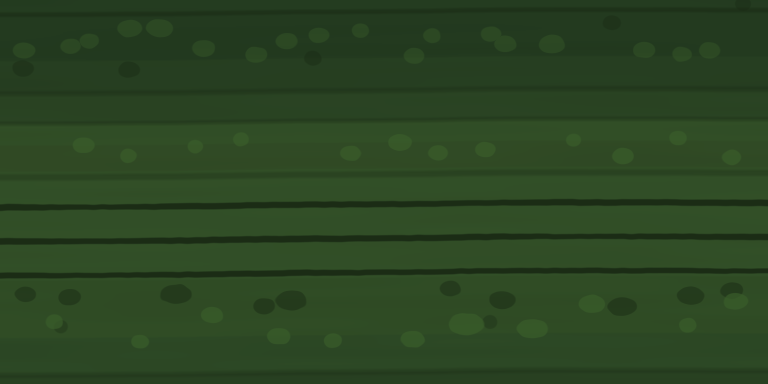
Give the GLSL for this texture, as a WebGL 1 fragment shader.

```glsl
precision highp float;
// Painted green strata: nearly level bands, soft seams and three dark strokes,
// with rows of pale and dark oval flecks. Bands and strokes are distances in a
// gently bent height; flecks are hashed ellipses, one per cell of each row.

uniform vec2 u_resolution;

float hash(vec2 p) {
  vec3 q = fract(p.xyx * 0.1031);
  q += dot(q, q.yzx + 33.33);
  return fract((q.x + q.y) * q.z);
}

float noise(vec2 p) {
  vec2 i = floor(p), f = fract(p);
  f = f * f * (3.0 - 2.0 * f);
  return mix(mix(hash(i), hash(i + vec2(1, 0)), f.x),
             mix(hash(i + vec2(0, 1)), hash(i + vec2(1, 1)), f.x), f.y);
}

// Soft-edged horizontal stroke around a given depth
float stroke(float y, float depth, float halfWidth, float soft) {
  return 1.0 - smoothstep(halfWidth - soft, halfWidth + soft, abs(y - depth));
}

// Step from the band above to the band below a given depth
float below(float y, float depth) {
  float soft = max(0.003, 0.75 / u_resolution.y);
  return smoothstep(depth - soft, depth + soft, y);
}

// Coverage of one row of ovals; radii holds the smallest and largest half width
float flecks(vec2 p, float depth, float spread, float cells, vec2 radii,
             float density, float seed) {
  float cellWidth = 2.0 / cells;
  float cell = floor(p.x / cellWidth);
  float cover = 0.0;
  for (int k = -1; k <= 1; k++) {
    float id = cell + float(k);
    vec2 key = vec2(mod(id, cells) + 3.0, seed);
    float present = step(hash(key), density);
    vec2 center = vec2((id + 0.15 + 0.7 * hash(key + 17.3)) * cellWidth,
                       depth + spread * (2.0 * hash(key + 41.7) - 1.0));
    float rx = mix(radii.x, radii.y, hash(key + 73.1));
    vec2 d = (p - center) / vec2(rx, 0.010 + 0.38 * rx);
    float wobble = 0.14 * (noise(p * 55.0 + seed) - 0.5);
    float soft = max(0.07, 1.0 / (rx * u_resolution.y));
    cover = max(cover, present * (1.0 - smoothstep(1.0 - soft, 1.0 + soft, length(d) + wobble)));
  }
  return cover;
}

void main() {
  // Depth runs down from the top; one unit is the canvas height
  vec2 p = vec2(2.0 * gl_FragCoord.x / u_resolution.x,
                1.0 - gl_FragCoord.y / u_resolution.y);
  float bend = 0.0063 * cos(1.9 * p.x);
  float y = p.y - bend - 0.002 * (noise(vec2(p.x * 9.0, 2.0)) - 0.5);

  vec3 deepGreen = vec3(0.135, 0.225, 0.120);
  vec3 midGreen = vec3(0.162, 0.262, 0.135);
  vec3 mossGreen = vec3(0.190, 0.303, 0.148);
  vec3 inkGreen = vec3(0.100, 0.165, 0.080);
  vec3 paleGreen = vec3(0.225, 0.365, 0.165);

  // Flat bands from top to bottom
  vec3 color = mix(deepGreen * 1.04, deepGreen, below(y, 0.031));
  color = mix(color, vec3(0.148, 0.242, 0.127), below(y, 0.152));
  color = mix(color, midGreen, below(y, 0.237));
  color = mix(color, mossGreen, below(y, 0.315));
  color = mix(color, vec3(0.187, 0.287, 0.142), below(y, 0.372) - below(y, 0.440));
  color = mix(color, vec3(0.193, 0.307, 0.152), below(y, 0.452));
  color = mix(color, vec3(0.185, 0.295, 0.143), below(y, 0.724));
  color = mix(color, vec3(0.172, 0.280, 0.143), below(y, 0.873));
  color = mix(color, midGreen * 0.96, below(y, 0.970));

  // Long faint brush streaks
  color *= 1.0 + 0.035 * (noise(vec2(p.x * 2.5, y * 38.0)) - 0.5);

  // Soft seams between bands
  color = mix(color, inkGreen, 0.55 * stroke(y, 0.031, 0.006, 0.004));
  color = mix(color, inkGreen, 0.35 * stroke(y, 0.237, 0.007, 0.005));
  color = mix(color, inkGreen, 0.32 * stroke(y, 0.315, 0.006, 0.004));
  color = mix(color, inkGreen, 0.32 * stroke(y, 0.455, 0.008, 0.005));
  color = mix(color, inkGreen, 0.30 * stroke(y, 0.970, 0.007, 0.005));

  // Flecks in the upper, middle and lower bands
  color = mix(color, inkGreen, 0.45 * flecks(p, 0.10, 0.09, 9.0, vec2(0.020, 0.034), 0.40, 5.0));
  color = mix(color, paleGreen, 0.40 * flecks(p, 0.118, 0.045, 20.0, vec2(0.022, 0.036), 0.88, 11.0));
  color = mix(color, paleGreen, 0.70 * flecks(p, 0.395, 0.040, 15.0, vec2(0.019, 0.032), 0.66, 23.0));
  color = mix(color, inkGreen, 0.50 * flecks(p, 0.775, 0.024, 14.0, vec2(0.027, 0.046), 0.88, 31.0));
  color = mix(color, inkGreen, 0.35 * flecks(p, 0.870, 0.050, 9.0, vec2(0.017, 0.024), 0.40, 43.0));
  color = mix(color, paleGreen, 0.70 * flecks(p, 0.835, 0.055, 12.0, vec2(0.022, 0.050), 0.72, 59.0));

  // Three evenly spaced dark strokes with slightly ragged edges
  for (int k = 0; k < 3; k++) {
    float row = float(k);
    float rough = 0.0016 * (noise(vec2(p.x * 45.0, row * 7.0)) - 0.5);
    float swell = 0.0075 + 0.0024 * (noise(vec2(p.x * 4.0, row * 5.0 + 1.0)) - 0.5);
    float soft = max(0.0025, 0.75 / u_resolution.y);
    color = mix(color, inkGreen, 0.95 * stroke(y + rough, 0.533 + 0.0888 * row, swell, soft));
  }

  gl_FragColor = vec4(color, 1.0);
}
```
